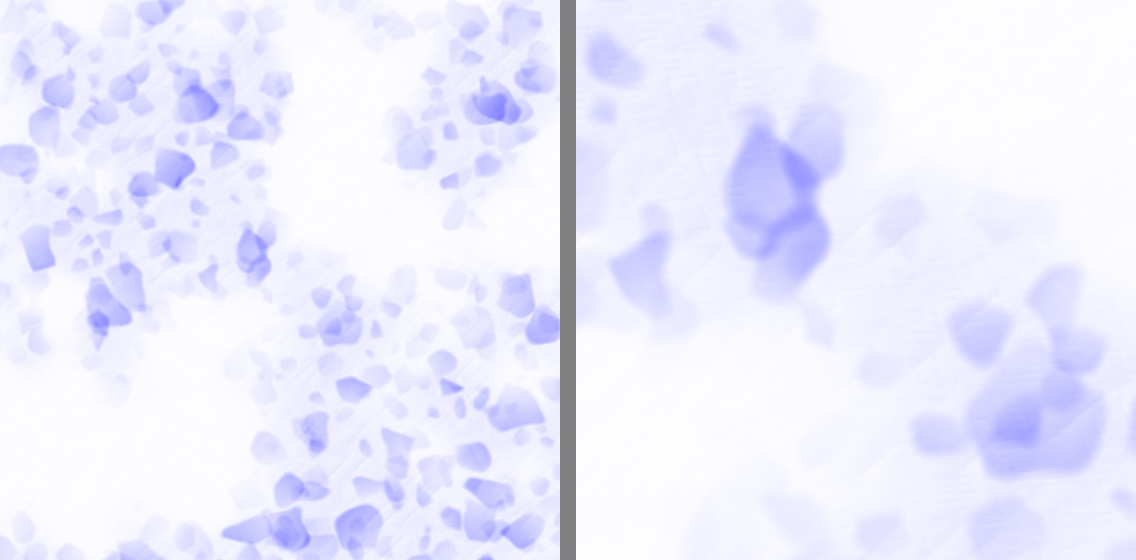
Left: the whole. Right: its middle third, enlarged.
This texture is drawn by a Shadertoy shader. Its source:

```glsl
const float TAU = 6.2831853;
const vec3 PAPER_WHITE = vec3(1.0);
const vec3 INK_BLUE = vec3(0.0, 0.0, 1.0);

float hash(vec2 p) {
    return fract(sin(dot(p, vec2(127.1, 311.7))) * 43758.5453);
}

float noise(vec2 p) {
    vec2 cell = floor(p), f = fract(p);
    f = f * f * f * (f * (f * 6.0 - 15.0) + 10.0);
    float low = mix(hash(cell), hash(cell + vec2(1, 0)), f.x);
    float high = mix(hash(cell + vec2(0, 1)), hash(cell + vec2(1, 1)), f.x);
    return mix(low, high, f.y);
}

vec2 direction(float angle) {
    return vec2(cos(angle), sin(angle));
}

mat2 rotation(float angle) {
    vec2 d = direction(angle);
    return mat2(d.x, d.y, -d.y, d.x);
}

float smoothMax(float a, float b, float k) {
    float h = max(k - abs(a - b), 0.0) / k;
    return max(a, b) + 0.25 * h * h * k;
}

// Broad drifts where pigment gathers
float cloud(vec2 p) {
    float n = 0.62 * noise(p * 4.3 + 7.4) + 0.38 * noise(rotation(0.7) * p * 9.5 + 31.0);
    return smoothstep(0.32, 0.72, n);
}

// Distance to a rounded, uneven five-sided chip
float chipDistance(vec2 q, float radius, vec2 seed, float rounding) {
    float d = length(q) - 1.5 * radius;
    float spin = TAU * hash(seed + 3.1);
    for (int i = 0; i < 5; i++) {
        float k = float(i);
        float angle = spin + (k + 0.55 * hash(seed + k * 1.7)) * TAU / 5.0;
        float reach = radius * mix(0.55, 1.2, hash(seed + k * 2.3 + 9.0));
        d = smoothMax(d, dot(q, direction(angle)) - reach, rounding * radius);
    }
    return d;
}

// Scattered translucent chips, each shaded across its width
float chipLayer(vec2 p, float cells, float minRadius, float maxRadius, float seed) {
    vec2 home = floor(p * cells);
    float total = 0.0;
    for (int y = -1; y <= 1; y++) {
        for (int x = -1; x <= 1; x++) {
            vec2 cell = home + vec2(x, y);
            vec2 id = cell + seed;
            vec2 center = (cell + vec2(hash(id), hash(id + 5.3))) / cells;
            float radius = mix(minRadius, maxRadius, hash(id + 11.9));
            vec2 q = p - center;
            if (length(q) > 1.8 * radius) continue;
            float d = chipDistance(q, radius, id, mix(0.1, 0.6, hash(id + 17.0)));
            float body = smoothstep(0.0035, -0.0055, d);
            vec2 slope = direction(TAU * hash(id + 23.0));
            float shade = 0.72 + 0.4 * clamp(dot(q, slope) / radius, -1.0, 1.0);
            float strength = cloud(center) * mix(0.45, 1.1, hash(id + 29.0));
            total += body * shade * strength;
        }
    }
    return total;
}

float pigment(vec2 p) {
    vec2 wobble = vec2(noise(p * 30.0), noise(p * 30.0 + 57.0)) - 0.5;
    vec2 q = p + 0.011 * wobble;
    return 0.27 * chipLayer(q, 11.0, 0.020, 0.042, 40.0)
         + 0.16 * chipLayer(q, 18.0, 0.010, 0.025, 90.0);
}

// Height of crumpled paper: folded noise in turned, stretched octaves
float creases(vec2 p) {
    float height = 0.0, frequency = 16.0;
    for (int i = 0; i < 4; i++) {
        vec2 q = rotation(float(i) * 1.9 + 0.5) * p * vec2(0.6, 1.4);
        height += abs(noise(q * frequency + 13.0 * float(i)) - 0.5) / frequency;
        frequency *= 2.1;
    }
    return height;
}

void mainImage(out vec4 fragColor, in vec2 fragCoord) {
    vec2 p = fragCoord / iResolution.y;
    vec2 lightStep = vec2(-0.0014, 0.0014);

    float drift = cloud(p);
    float ink = pigment(p);
    float haze = 0.009 + 0.06 * drift + 0.012 * drift * (noise(p * 45.0) - 0.5);

    // Side light picks out chip rims and creases
    float rim = pigment(p + lightStep) - ink;
    float fold = creases(p + lightStep) - creases(p);
    float relief = 0.22 * rim + 5.0 * fold * (0.12 + 0.88 * drift);

    float tint = clamp(haze + ink + relief, 0.0, 0.65);
    fragColor = vec4(mix(PAPER_WHITE, INK_BLUE, tint), 1.0);
}
```
